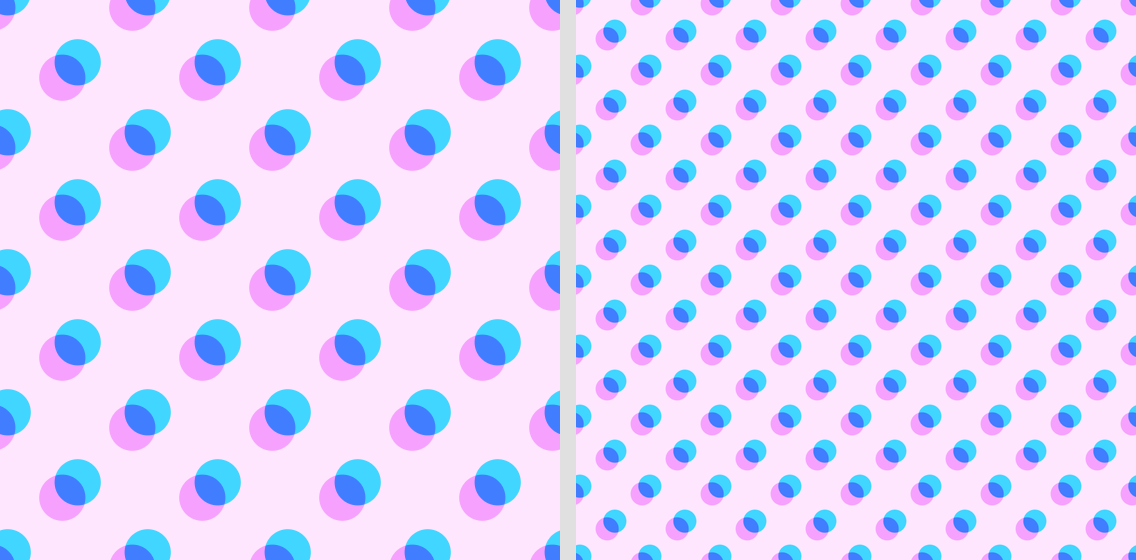
Left: one tile. Right: repeated 2 by 2.
Reproduce this pattern procedurally as a WebGL 2 fragment shader.

```glsl
#version 300 es
precision highp float;

#define REPEATS 4.0
#define DISC_RADIUS 0.165
#define DISC_SHIFT 0.055
#define PAPER vec3(1.00, 0.90, 1.00)
#define PINK vec3(0.97, 0.63, 1.00)
#define CYAN vec3(0.25, 0.84, 1.00)
#define OVERLAP vec3(0.25, 0.49, 1.00)

uniform vec2 u_resolution;
out vec4 fragColor;

// Distance to the nearest disc centred on a unit cell or on its corners
float staggeredDiscs(vec2 p) {
    float atCenter = length(fract(p) - 0.5);
    float atCorner = length(fract(p + 0.5) - 0.5);
    return min(atCenter, atCorner) - DISC_RADIUS;
}

// Antialiased coverage, one canvas pixel wide at the edge
float coverage(float dist, float pixel) {
    return clamp(0.5 - dist / pixel, 0.0, 1.0);
}

void main() {
    vec2 cell = gl_FragCoord.xy / u_resolution * REPEATS;
    float pixel = REPEATS / min(u_resolution.x, u_resolution.y);

    // Pink discs sit lower left, cyan discs upper right
    float pink = coverage(staggeredDiscs(cell + DISC_SHIFT), pixel);
    float cyan = coverage(staggeredDiscs(cell - DISC_SHIFT), pixel);

    // Blend the two inks, with their own colour where both print
    vec3 withoutCyan = mix(PAPER, PINK, pink);
    vec3 withCyan = mix(CYAN, OVERLAP, pink);
    fragColor = vec4(mix(withoutCyan, withCyan, cyan), 1.0);
}
```
